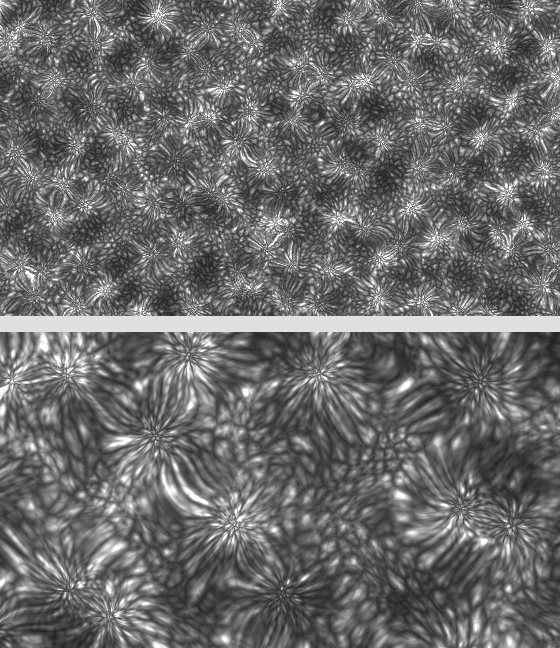
Top, the full canvas; bottom, a detail of the centre.
A Shadertoy shader for this texture:

```glsl
vec2 hash2(vec2 p) {
    return fract(sin(vec2(dot(p, vec2(127.1, 311.7)), dot(p, vec2(269.5, 183.3)))) * 43758.5);
}

// Cellular noise: distances to the nearest and second nearest points
vec2 cellDistances(vec2 p) {
    vec2 cell = floor(p), nearest = vec2(9.0);
    for (int y = -1; y <= 1; y++)
    for (int x = -1; x <= 1; x++) {
        vec2 id = cell + vec2(x, y);
        float d = length(id + hash2(id) - p);
        nearest = d < nearest.x ? vec2(d, nearest.x) : vec2(nearest.x, min(nearest.y, d));
    }
    return nearest;
}

// Scattered bursts: xy = radial warp, z = glow, w = rays
vec4 bursts(vec2 p) {
    vec2 cell = floor(p);
    vec4 total = vec4(0.0);
    for (int y = -1; y <= 1; y++)
    for (int x = -1; x <= 1; x++) {
        vec2 id = cell + vec2(x, y);
        vec2 seed = hash2(id + 41.0);
        vec2 d = p - id - hash2(id + 7.0);
        float r = length(d) + 0.02;
        float angle = atan(d.y, d.x + 1e-5);
        float reach = smoothstep(1.0, 0.0, r);
        float spokes = floor(11.0 + 9.0 * seed.x);
        float ray = sin(spokes * angle + 2.0 * sin(r * 9.0 + 6.3 * seed.y));
        ray *= sin(r * 28.0 + 3.0 * sin(angle * 3.0 + 6.3 * seed.x));
        total.xy += d * (pow(0.6 / r, 0.65) - 1.0) * reach;
        total.z += (0.4 + 0.8 * seed.y) * exp(-r * r * 16.0);
        total.w += ray * reach * smoothstep(0.0, 0.15, r);
    }
    return total;
}

void mainImage(out vec4 fragColor, in vec2 fragCoord) {
    vec2 p = fragCoord / iResolution.y * 8.0;
    vec4 burst = bursts(p);

    // Fine grains, drawn out along the rays
    vec2 flow = p + burst.xy + 0.07 * sin(p.yx * 6.0 + 2.0 * sin(p * 2.3));
    vec2 grain = cellDistances(flow * 7.0);
    vec2 dust = cellDistances(flow.yx * 13.0 + 5.0);
    float blobs = (grain.y - grain.x - 0.28) / 0.2;
    float specks = (dust.y - dust.x - 0.28) / 0.2;

    // Broken filaments around dark hollows
    vec2 web = cellDistances(p * 0.85 + 0.09 * sin(p.yx * 7.0) + 17.0);
    float edge = (web.y - web.x) / 0.14;
    float patches = 0.55 + 0.45 * sin(p.x * 1.7 + 2.0 * sin(p.y * 1.3)) * sin(p.y * 2.1 + p.x);
    float filament = exp(-edge * edge) * patches;
    float hollow = smoothstep(0.5, 0.1, web.x) * (1.2 - patches);

    float light = 0.58 * blobs + 0.32 * specks + 1.1 * (abs(burst.w) - 0.2);
    light += 1.2 * filament + 1.1 * burst.z - 1.3 * hollow - 0.3;
    float gray = 0.42 * exp(0.38 * light);
    fragColor = vec4(vec3(min(gray, 1.0)) * vec3(1.0, 0.993, 1.0), 1.0);
}
```
